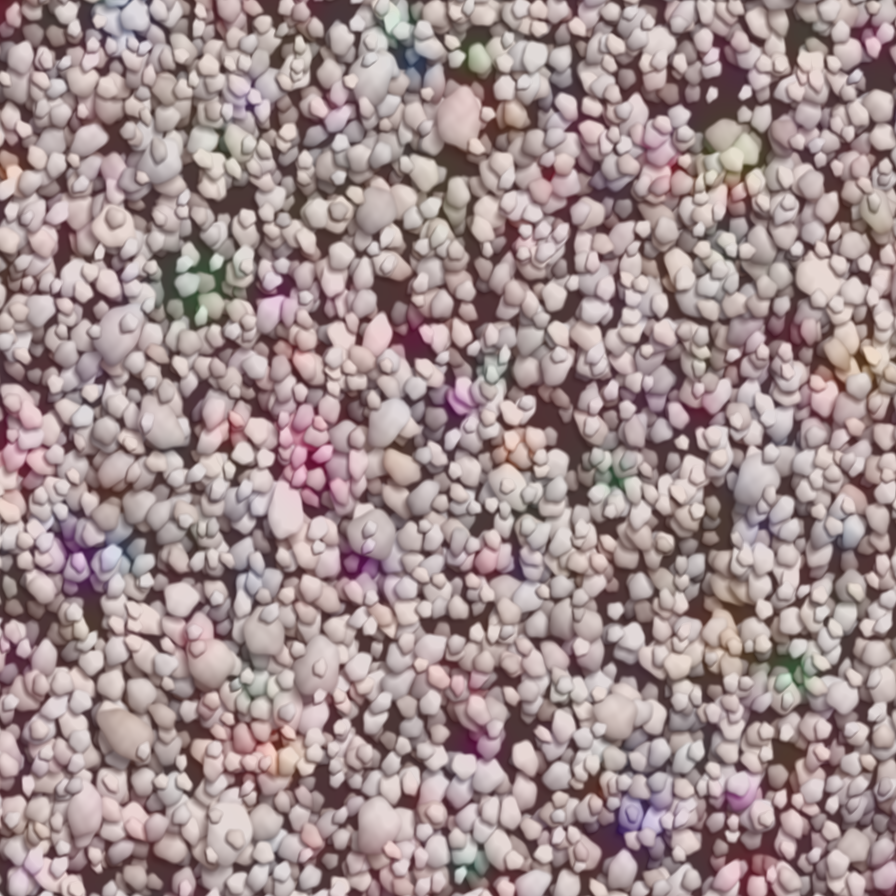
This texture is drawn by a WebGL 1 fragment shader. Its source:

```glsl
precision highp float;
// Pale pinkish gravel lit from the upper right, with a few coloured patches.
// Layers of jittered grid cells are painted back to front; each cell holds one
// wobbly pebble that shades itself and throws a soft shadow on those below.

uniform vec2 u_resolution;

const vec3 GAP_COLOR = vec3(0.23, 0.145, 0.145);
const vec3 LIT_COLOR = vec3(0.88, 0.835, 0.825);
const vec2 LIGHT = vec2(0.6, 0.8);
const float TAU = 6.2831853;

vec4 hash4(vec2 cell, float seed) {
  vec4 p = fract(vec4(cell.xyxy + seed) * vec4(0.1031, 0.1030, 0.0973, 0.1099));
  p += dot(p, p.wzxy + 33.33);
  return fract((p.xxyz + p.yzzw) * p.zywx);
}

// Pebble outline: 1.0 on the rim, 0.0 at the centre.
float pebbleRim(vec2 offset, float tilt, float stretch, float phase) {
  float c = cos(tilt), s = sin(tilt);
  vec2 q = mat2(c, -s, s, c) * offset * vec2(stretch, 1.0 / stretch);
  float a = atan(q.y, q.x + 1e-5);
  float wobble = 0.07 * sin(3.0 * a + phase) + 0.05 * sin(5.0 * a - 2.0 * phase);
  return length(q) * (1.0 + wobble);
}

// Layered sines for the rough mineral surface.
float roughness(vec2 p) {
  float n = sin(p.x * 290.0 + 2.0 * sin(p.y * 170.0));
  n += sin(p.y * 250.0 + 2.0 * sin(p.x * 210.0));
  return 0.5 * n;
}

// Layered sines for slow changes of brightness across the bed.
float unevenness(vec2 p) {
  float n = sin(p.x * 23.0 + 2.0 * sin(p.y * 17.0));
  n += sin(p.y * 29.0 + 2.0 * sin(p.x * 19.0 + 1.3));
  return 0.5 * n;
}

// Soft scattered spots of hue, mostly faint and rarely strong.
vec3 huePatches(vec2 uv, float cells, float seed) {
  vec2 p = uv * cells;
  vec3 sum = vec3(0.0);
  for (int j = -1; j <= 1; j++) {
    for (int i = -1; i <= 1; i++) {
      vec2 cell = floor(p) + vec2(float(i), float(j));
      vec4 h = hash4(cell, seed);
      vec2 away = p - cell - h.xy;
      vec3 hue = cos(TAU * (h.z * h.z + vec3(0.0, 0.38, 0.65)));
      float strength = 0.022 + 0.11 * pow(h.w, 7.0);
      sum += hue * strength * exp(-7.0 * dot(away, away));
    }
  }
  return sum;
}

// Paints one layer over the surface: x = brightness, y = hue strength,
// z = warmth. Share is the part of cells filled, tone the mean brightness.
vec3 paintLayer(vec3 surface, vec2 uv, float cells, float share, float tone, float seed) {
  vec2 p = uv * cells;
  float grit = roughness(uv);
  for (int j = -1; j <= 1; j++) {
    for (int i = -1; i <= 1; i++) {
      vec2 cell = floor(p) + vec2(float(i), float(j));
      vec4 h = hash4(cell, seed);
      vec4 k = hash4(cell, seed + 57.0);
      if (k.x < share) {
        float radius = mix(0.38, 0.56, h.z);
        vec2 offset = (p - cell - 0.5 - 0.6 * (h.xy - 0.5)) / radius;
        float tilt = 1.8 * (h.w - 0.5);
        float stretch = mix(0.98, 1.3, k.y);
        float phase = TAU * k.z;

        // Shadow thrown to the lower left
        float shadowRim = pebbleRim(offset + 0.38 * LIGHT, tilt, stretch, phase);
        surface.x *= 1.0 - 0.58 * (1.0 - smoothstep(0.65, 1.25, shadowRim));

        // Rounded body with a broad facet and a darker rim
        float rim = pebbleRim(offset, tilt, stretch, phase);
        float facet = sin(2.5 * dot(offset, vec2(cos(phase), sin(phase))) + TAU * k.w);
        float body = tone + 0.26 * (k.w - 0.5) + 0.22 * dot(offset, LIGHT);
        body += 0.05 * facet + 0.03 * grit - 0.25 * pow(min(rim, 1.2), 4.0);

        float soft = 0.0026 * cells / radius;
        float cover = 1.0 - smoothstep(1.0 - soft, 1.0 + soft, rim);
        vec3 pebble = vec3(clamp(body, 0.0, 1.02), 0.5 + k.y, h.w - 0.5);
        surface = mix(surface, pebble, cover);
      }
    }
  }
  return surface;
}

void main() {
  vec2 uv = gl_FragCoord.xy / u_resolution.y;
  float drift = 0.09 * unevenness(uv);

  // Deep filler, main grains, then large stones and loose crumbs
  vec3 surface = vec3(0.1, 1.0, 0.0);
  surface = paintLayer(surface, uv, 42.0, 0.80, 0.60 + drift, 11.0);
  surface = paintLayer(surface, uv, 28.0, 0.72, 0.90 + drift, 23.0);
  surface = paintLayer(surface, uv, 36.0, 0.42, 0.93 + drift, 37.0);
  surface = paintLayer(surface, uv, 18.0, 0.07, 0.93 + drift, 41.0);
  surface = paintLayer(surface, uv, 52.0, 0.20, 0.96 + drift, 53.0);

  vec3 color = mix(GAP_COLOR, LIT_COLOR, surface.x);
  vec3 hue = huePatches(uv, 9.0, 71.0) + huePatches(uv, 16.0, 83.0);
  color += hue * surface.y * (0.45 + 0.55 * (1.0 - surface.x));
  color += surface.z * vec3(0.03, 0.0, -0.025);
  gl_FragColor = vec4(clamp(color, 0.0, 1.0), 1.0);
}
```
